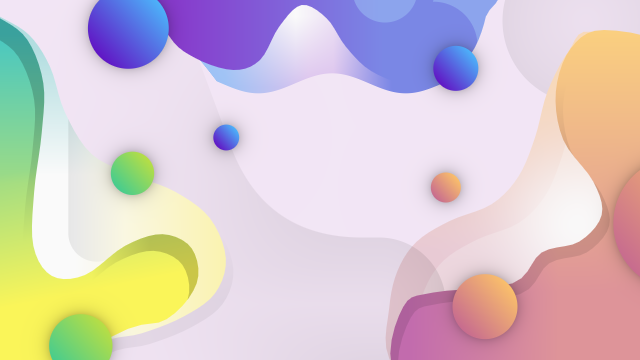
Reproduce this background procedurally as a WebGL 2 fragment shader.

```glsl
#version 300 es
precision highp float;
uniform vec2 u_resolution;
out vec4 outColor;

// Outlines: rings of 16 spline knots in hundredths, y pointing down
const mat4x2 TOP[] = mat4x2[](
  mat4x2(170,-30, 202,42, 235,70, 280,84), mat4x2(312,72, 335,32, 362,6, 392,22),
  mat4x2(415,56, 445,85, 490,102, 530,96), mat4x2(565,65, 583,20, 584,-20, 380,-80));
const mat4x2 LEFT_PALE[] = mat4x2[](
  mat4x2(-30,5, 0,20, 35,42, 60,80), mat4x2(78,135, 110,185, 160,210, 210,230),
  mat4x2(252,262, 271,310, 258,352, 220,380), mat4x2(170,400, 120,412, 50,460, -50,300));
const mat4x2 LEFT[] = mat4x2[](
  mat4x2(-40,5, 0,22, 33,48, 52,100), mat4x2(50,160, 41,230, 40,295, 62,331),
  mat4x2(102,330, 150,295, 195,281, 230,298), mat4x2(236,340, 200,383, 130,406, -80,540));
const mat4x2 RIGHT_PALE[] = mat4x2[](
  mat4x2(710,38, 682,62, 657,110, 642,165), mat4x2(622,212, 590,245, 540,265, 500,290),
  mat4x2(477,325, 467,370, 467,430, 520,490), mat4x2(650,500, 800,480, 840,250, 800,80));
const mat4x2 RIGHT[] = mat4x2[](
  mat4x2(810,60, 725,36, 685,58, 667,110), mat4x2(676,168, 712,218, 722,258, 695,290),
  mat4x2(650,303, 615,340, 520,351, 484,368), mat4x2(470,440, 520,520, 900,560, 870,150));
// Orbs: centre and radius; blue, then green, then orange
const vec3 ORBS[] = vec3[](
  vec3(154,34,48.5), vec3(547,82,27), vec3(271.5,165,15.5), vec3(159,208,26),
  vec3(97,415,38), vec3(535,225,18), vec3(582,368,39), vec3(816,268,80));

vec2 spline(vec2 a, vec2 b, vec2 c, vec2 d, float t) {
  return b + .5 * t * (c - a + t * (2. * a - 5. * b + 4. * c - d + t * (3. * (b - c) + d - a)));
}

// Signed distance to a closed spline, negative inside
float blob(vec2 p, mat4x2 k[4]) {
  float nearest = 1e9, side = .01;
  vec2 a = k[0][0], k0 = k[3][3], k1 = a, k2 = k[0][1];
  for (int i = 2; i < 18; i++) {
    vec2 k3 = k[i / 4 % 4][i % 4];
    for (float j = 1.; j < 6.; j++) {
      vec2 b = spline(k0, k1, k2, k3, j / 5.), e = b - a, w = p * 100. - a;
      vec2 gap = w - e * clamp(dot(w, e) / dot(e, e), 0., 1.);
      nearest = min(nearest, dot(gap, gap));
      if ((w.y < 0.) != (w.y < e.y) && w.x < e.x * w.y / e.y) side = -side;
      a = b;
    }
    k0 = k1; k1 = k2; k2 = k3;
  }
  return side * sqrt(nearest);
}

float disc(vec2 p, vec2 c, float r) { return length(p - c) - r; }
float cover(float d, float px) { return clamp(.5 - d / px, 0., 1.); }
float fill(vec2 p, mat4x2 k[4], float px) { return cover(blob(p, k), px); }
float ramp(float a, float b, float x) { return clamp((x - a) / (b - a), 0., 1.); }
float smoothMin(float a, float b, float k) {
  float h = max(k - abs(a - b), 0.);
  return min(a, b) - h * h / (4. * k);
}

vec3 orb(vec3 col, vec2 p, vec3 ball, vec3 low, vec3 high, float px) {
  float d = disc(p, ball.xy, ball.z);
  col *= 1. - .18 * exp(-14. * max(d, 0.));
  float t = .5 + .5 * dot(p - ball.xy, vec2(.75, -.66)) / ball.z;
  return mix(col, mix(low, high, t), cover(d, px));
}

void main() {
  // Canvas is 4.32 units high
  float px = 4.32 / u_resolution.y;
  vec2 p = vec2(gl_FragCoord.x, u_resolution.y - gl_FragCoord.y) * px;
  vec2 drop = vec2(.09, .13);
  vec3 white = vec3(.98), sky = vec3(.62, .76, .96), blue = vec3(.48, .53, .9);
  vec3 col = vec3(.95, .9, .96);

  // Corner veil, peach sheet with a fold, large veil
  float corner = disc(p, vec2(7.03, .25), 1.);
  col *= 1. - .07 * cover(corner, px) * exp(corner);
  vec3 peach = mix(vec3(.97, .85, .73), vec3(.91, .79, .83), ramp(1., 3., p.y));
  vec2 glow = p - vec2(6.95, 2.7);
  peach = mix(peach, white, .95 * exp(-1.3 * dot(glow, glow)));
  peach = mix(peach, white, .25 * fill(p - 2.5 * drop.yx, RIGHT_PALE, px));
  col = mix(col, peach, fill(p, RIGHT_PALE, px));
  float slope = .94 * (p.x - 2.12 - .37 * p.y);
  float veil = smoothMin(slope, disc(p, vec2(min(p.x, 4.55), 3.65), .8), 1.1);
  col *= 1. - .085 * ramp(0., 3.2, p.y) * cover(veil, px) * exp(veil);

  // Orange body with a shaded rim
  vec3 orange = mix(vec3(.98, .81, .5), vec3(.87, .58, .6), ramp(.4, 3.5, p.y));
  orange = mix(orange, vec3(.76, .42, .68), ramp(6.7, 4.9, p.x));
  orange *= 1. - .1 * ramp(1., 2., p.y) * (1. - fill(p - drop, RIGHT, px));
  col = mix(col, orange, fill(p, RIGHT, px));

  // Mint sheet with shadow and fold
  col *= 1. - .05 * ramp(2.8, 3.6, p.y) * fill(p - drop, LEFT_PALE, px);
  vec3 mint = mix(vec3(.7, .87, .88), white, ramp(.6, 2.1, p.y));
  mint = mix(mint, vec3(.98, .95, .69), ramp(.9, 2.7, p.x));
  float fold = disc(p, vec2(1.16, clamp(p.y, 1.2, 2.8)), .34);
  mint *= 1. - .08 * cover(fold, px) * ramp(1.5, .8, p.x);
  col = mix(col, mint, fill(p, LEFT_PALE, px));

  // Teal to yellow body
  vec3 lime = mix(vec3(.28, .78, .76), vec3(.62, .86, .52), ramp(.4, 2.2, p.y));
  lime = mix(lime, vec3(.98, .96, .35), ramp(2.1, 3.7, p.y + .2 * p.x));
  float rim = max(ramp(2.9, 1.2, p.y), ramp(1.1, 1.8, p.x));
  lime *= 1. - .19 * rim * (1. - fill(p - vec2(-.11, .2), LEFT, px));
  col = mix(col, lime, fill(p, LEFT, px));

  // Pale wave with falling ends
  float wave = 1. + .12 * cos(3.55 * (p.x - 3.1));
  wave -= .9 * max(2.6 - p.x, 0.) + 2. * max(p.x - 5.3, 0.);
  vec3 lilac = mix(sky, vec3(.86, .76, .93), ramp(2.7, 3.7, p.x));
  lilac = mix(lilac, blue, ramp(4., 4.7, p.x));
  lilac = mix(lilac, white, ramp(1.05, .2, p.y) * ramp(1., 0., abs(p.x - 3.55)));
  col = mix(col, lilac, cover(p.y - wave, px));

  // Violet wave with a light sheen
  vec3 violet = mix(vec3(.53, .23, .8), blue, ramp(2.1, 4.6, p.x));
  float edge = max(5.2 - p.x, -disc(p, vec2(5.2, .55), .53));
  float sheen = min(disc(p, vec2(4.62, -.12), .39), edge);
  violet = mix(violet, sky, .5 * cover(sheen, px));
  col = mix(col, violet, fill(p, TOP, px));

  for (int i = 0; i < 8; i++) {
    vec3 low = i < 3 ? vec3(.38, .08, .77) : i < 5 ? vec3(.27, .8, .56) : vec3(.78, .42, .56);
    vec3 high = i < 3 ? vec3(.3, .7, .98) : i < 5 ? vec3(.72, .87, .27) : vec3(.98, .75, .42);
    col = orb(col, p, ORBS[i] * .01, low, high, px);
  }
  outColor = vec4(col, 1);
}
```
